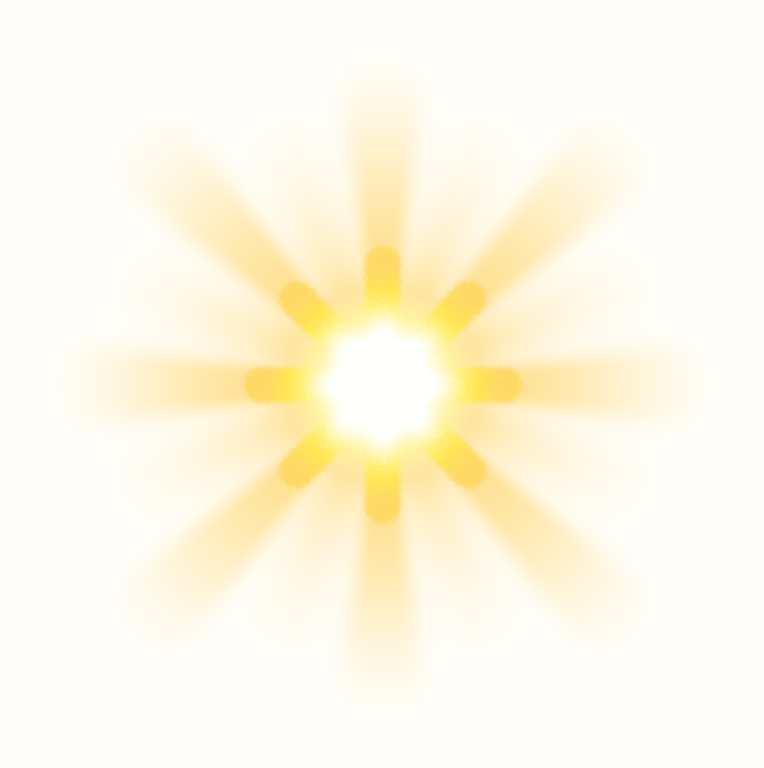
This background is drawn by a Shadertoy shader. Its source:

```glsl
// A white-hot sun on a near-white ground, with eight broad golden rays and
// eight faint ones. Folding the angle repeats one ray; layers are mixed from
// the outer halo inward, and fine gradient noise roughens the inner edges.

vec2 latticeGradient(vec2 cell) {
    float angle = 6.28318 * fract(sin(dot(cell, vec2(127.1, 311.7))) * 43758.5);
    return vec2(cos(angle), sin(angle));
}

float gradientNoise(vec2 p) {
    vec2 i = floor(p), f = fract(p), u = f * f * (3.0 - 2.0 * f);
    vec2 e = vec2(1.0, 0.0);
    float low = mix(dot(latticeGradient(i), f),
                    dot(latticeGradient(i + e.xy), f - e.xy), u.x);
    float high = mix(dot(latticeGradient(i + e.yx), f - e.yx),
                     dot(latticeGradient(i + e.xx), f - e.xx), u.x);
    return mix(low, high, u.y);
}

// Falls from one to zero between two distances
float fade(float near, float far, float x) {
    return 1.0 - smoothstep(near, far, x);
}

void mainImage(out vec4 fragColor, in vec2 fragCoord) {
    vec2 p = (fragCoord - 0.5 * iResolution.xy) / iResolution.y;
    p -= vec2(0.001, -0.001);
    float radius = length(p);
    float theta = radius > 0.0 ? atan(p.y, p.x) : 0.0;
    float grain = 0.010 * gradientNoise(p * 230.0);

    // Fold the plane onto one of eight rays
    float sector = 0.785398;
    float rayAngle = abs(mod(theta + 0.5 * sector, sector) - 0.5 * sector);
    float gapAngle = 0.5 * sector - rayAngle;
    vec2 q = radius * vec2(cos(rayAngle), sin(rayAngle));

    // Halo, broad rays and faint rays between them; diagonals reach further
    float reach = 0.49 - 0.025 * cos(4.0 * theta);
    float halo = min(0.75, 0.75 * exp(-12.0 * (radius - 0.13)));
    float broad = fade(0.06, 0.21, rayAngle) * fade(0.09, reach, radius);
    float faint = 0.17 * fade(0.02, 0.17, gapAngle) * fade(0.12, 0.42, radius);
    float glow = 1.0 - (1.0 - halo) * (1.0 - 0.9 * broad) * (1.0 - faint);
    vec3 color = mix(vec3(1.0, 0.998, 0.991), vec3(1.0, 0.87, 0.53), glow);

    // Rounded golden stubs at the root of each ray
    float stub = length(q - vec2(clamp(q.x, 0.0, 0.158), 0.0)) - 0.023;
    vec3 gold = mix(vec3(1.0, 0.91, 0.30), vec3(1.0, 0.85, 0.39),
                    smoothstep(0.115, 0.155, radius + grain));
    color = mix(color, gold, 0.95 * fade(-0.006, 0.005, stub + 0.5 * grain));

    // Pale yellow disc, then the white core with soft points along the rays
    color = mix(color, vec3(1.0, 0.96, 0.62),
                0.85 * fade(0.088, 0.130, radius + grain));
    float star = radius - 0.005 * cos(8.0 * theta) * smoothstep(0.0, 0.06, radius);
    color = mix(color, vec3(1.0, 1.0, 0.99), fade(0.060, 0.104, star + 0.6 * grain));

    fragColor = vec4(color, 1.0);
}
```
